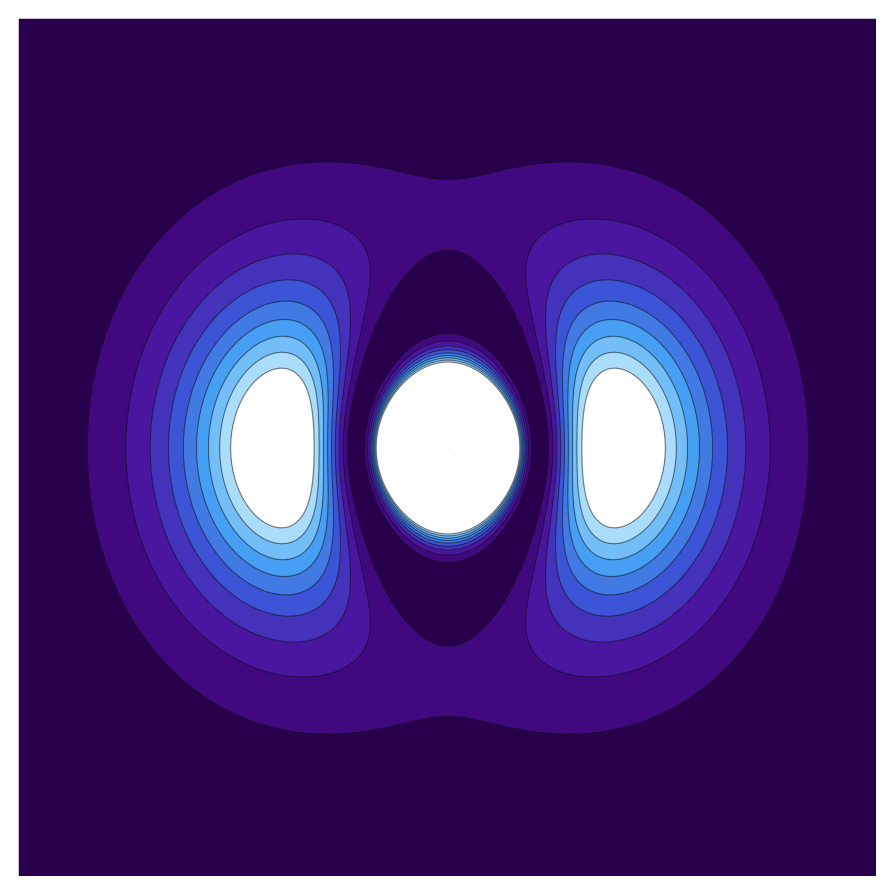
Reproduce this background procedurally as a Shadertoy shader.

```glsl
#define CENTER vec2(0.5, 0.5)
#define FRAME_CENTER vec2(0.4993, 0.5007)
#define FRAME_HALF 0.4785
#define FIELD_SCALE 7.68
#define LINE_HALF_WIDTH 0.0006
#define LINE_STRENGTH 0.55
#define TOP_LEVEL 9.0
#define SAMPLES 4

// Radial wave: amplitude, node radius, decay length
float radialWave(float r, float amplitude, float node, float decay) {
    return amplitude * (r - node) * exp(-r / decay);
}

// Squared wave, blended between its two axes; contours lie at whole numbers
float density(vec2 p) {
    vec2 q = (p - CENTER) * FIELD_SCALE;
    float r = max(length(q), 1e-4);
    float alongX = q.x * q.x / (r * r);
    float waveX = radialWave(r, 46.2, 0.78, 0.662);
    float waveY = radialWave(r, 17.3, 1.184, 0.777);
    float diagonal = 0.65 * r * exp(-0.5 * r) * alongX * (1.0 - alongX);
    float wave = mix(waveY, waveX, alongX) + diagonal;
    return wave * wave;
}

vec3 bandColor(float value) {
    vec3 bands[10] = vec3[10](
        vec3(0.160, 0.000, 0.300), vec3(0.255, 0.035, 0.500),
        vec3(0.295, 0.085, 0.625), vec3(0.265, 0.200, 0.730),
        vec3(0.235, 0.335, 0.840), vec3(0.255, 0.480, 0.890),
        vec3(0.275, 0.625, 0.950), vec3(0.450, 0.745, 0.970),
        vec3(0.665, 0.865, 0.980), vec3(1.0));
    return bands[int(clamp(floor(value), 0.0, TOP_LEVEL))];
}

// Distance to the nearest contour, from the value and its slope
float contourLine(vec2 p, float value, float pixel) {
    float e = 0.0004;
    vec2 slope = vec2(density(p + vec2(e, 0.0)) - value,
                      density(p + vec2(0.0, e)) - value) / e;
    float level = clamp(floor(value + 0.5), 1.0, TOP_LEVEL);
    float dist = abs(value - level) / max(length(slope), 1e-3);
    float soft = 0.25 * pixel;
    return 1.0 - smoothstep(LINE_HALF_WIDTH - soft, LINE_HALF_WIDTH + soft, dist);
}

vec3 plot(vec2 p, float pixel) {
    vec2 fromFrame = abs(p - FRAME_CENTER);
    if (max(fromFrame.x, fromFrame.y) > FRAME_HALF) return vec3(1.0);
    float value = density(p);
    float line = contourLine(p, value, pixel);
    return mix(bandColor(value), vec3(0.04, 0.03, 0.08), LINE_STRENGTH * line);
}

void mainImage(out vec4 fragColor, in vec2 fragCoord) {
    float pixel = 1.0 / iResolution.y;
    vec3 color = vec3(0.0);
    // Average a grid of samples to smooth bands and fine lines
    for (int i = 0; i < SAMPLES * SAMPLES; i++) {
        vec2 cell = vec2(float(i % SAMPLES), float(i / SAMPLES));
        vec2 offset = (cell + 0.5) / float(SAMPLES) - 0.5;
        color += plot((fragCoord + offset) * pixel, pixel);
    }
    fragColor = vec4(color / float(SAMPLES * SAMPLES), 1.0);
}
```
